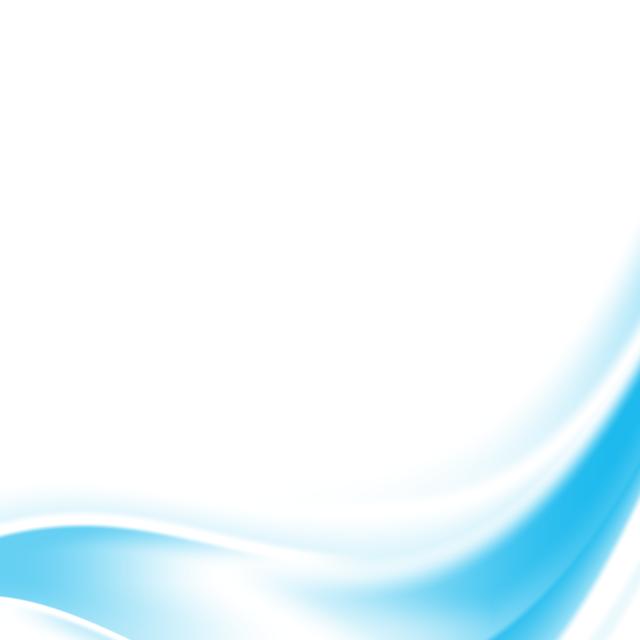
Reproduce this background procedurally as a three.js fragment shader.

```glsl
varying vec2 vUv;

const vec3 PAPER = vec3(1.0);
const vec3 DEEP_BLUE = vec3(0.12, 0.73, 0.93);
const float LEFT_STRENGTH = 0.68;
const float VEIL_STRENGTH = 0.15;
const float OUTER_STRENGTH = 0.32;
const float STREAK_STRENGTH = 0.09;
const float STREAK_SHIFT = 0.055;
const float LINE_WIDTH = 0.004;
const float SOFT_EDGE = 0.065;

// Cubic from point a to point b with end slopes, extended as straight lines.
float curve(float x, vec2 a, float slopeA, vec2 b, float slopeB) {
  float span = b.x - a.x;
  float t = clamp((x - a.x) / span, 0.0, 1.0);
  float s = 1.0 - t;
  float y = a.y * s * s * (1.0 + 2.0 * t) + b.y * t * t * (3.0 - 2.0 * t);
  y += span * t * s * (slopeA * s - slopeB * t);
  return y + slopeA * min(x - a.x, 0.0) + slopeB * max(x - b.x, 0.0);
}

float fall(float lo, float hi, float v) {
  return 1.0 - smoothstep(lo, hi, v);
}

float waveTop(float x) {
  vec2 crest = vec2(0.13, 0.1875);
  vec2 trough = vec2(0.56, 0.1224);
  if (x < crest.x) return curve(x, vec2(0.0, 0.1706), 0.26, crest, 0.0);
  if (x < trough.x) return curve(x, crest, 0.0, trough, 0.0);
  return curve(x, trough, 0.0, vec2(1.0, 0.46), 1.75);
}

float veilTop(float x) {
  vec2 dip = vec2(0.5, 0.203);
  if (x < dip.x) return curve(x, vec2(0.0, 0.245), 0.2, dip, 0.0);
  return curve(x, dip, 0.0, vec2(1.0, 0.466), 1.65);
}

float outerTop(float x) {
  return curve(x, vec2(0.45, 0.255), 0.1, vec2(1.0, 0.68), 2.2);
}

float foldLine(float x) {
  return curve(x, vec2(0.77, 0.0), 0.7, vec2(1.0, 0.275), 1.8);
}

float lowerEdge(float x) {
  return curve(x, vec2(0.88, 0.0), 1.4, vec2(1.0, 0.212), 2.1);
}

float cuspLine(float x) {
  return curve(x, vec2(0.345, 0.098), -1.2, vec2(0.48, 0.0), -0.6);
}

float leftBase(float x) {
  return curve(x, vec2(0.0, 0.066), -0.1, vec2(0.2, 0.0), -0.47);
}

// Pale bands above the wave, split by a white streak.
float veils(vec2 p, float top) {
  float streak = veilTop(p.x);
  float height = p.y - top;
  float inner = fall(0.0, 1.0, height / max(streak - top, 0.006));
  float whiteLine = smoothstep(LINE_WIDTH, 0.018, height);
  float softJoin = smoothstep(-0.03, 0.01, height);
  inner *= mix(whiteLine, softJoin, smoothstep(0.45, 0.6, p.x));
  inner *= VEIL_STRENGTH * (1.0 - 0.7 * smoothstep(0.8, 0.95, p.x));
  float v = (p.y - streak) / (outerTop(p.x) - streak);
  float outer = smoothstep(0.0, 0.25, v) * fall(0.25, 1.0, v);
  return inner + outer * OUTER_STRENGTH * pow(p.x, 5.0);
}

// Left ribbon with a crisp crest and a second sheet below it.
float leftRibbon(vec2 p, float top) {
  float depth = top - p.y;
  float above = p.y - leftBase(p.x);
  float reach = 0.12 * fall(0.0, 0.05, depth) + 0.1 * fall(0.0, 0.1, p.y);
  float ribbon = LEFT_STRENGTH * fall(0.02, 0.36, p.x - reach);
  ribbon *= mix(0.55, 1.0, smoothstep(0.0, 0.1, p.y));
  ribbon *= smoothstep(LINE_WIDTH, 0.014, depth);
  ribbon *= smoothstep(0.0, LINE_WIDTH, above);
  float sheet = 0.25 * smoothstep(0.0, 0.13, p.x);
  sheet *= smoothstep(LINE_WIDTH, 0.015, -above) * fall(0.01, 0.05, -above);
  return ribbon + sheet;
}

// Right sweep with a crease, fading towards the cusp.
float rightSweep(vec2 p, float top) {
  float fold = foldLine(p.x);
  float edge = lowerEdge(p.x);
  float body = smoothstep(0.28, 0.97, p.x);
  float floorTone = mix(0.4, 0.85, smoothstep(0.55, 0.95, p.x));
  body *= mix(floorTone, 1.0, smoothstep(0.0, 0.08, p.y - max(fold, 0.0)));
  float under = clamp((fold - p.y) / max(fold - edge, 0.01), 0.0, 1.0);
  float underside = mix(0.92, 0.35, under);
  float sweep = mix(underside, body, smoothstep(-0.005, 0.012, p.y - fold));
  sweep *= smoothstep(0.0, SOFT_EDGE, top - p.y);
  sweep *= smoothstep(0.0, 0.08, p.y - cuspLine(p.x));
  return sweep * smoothstep(-0.005, 0.025, p.y - edge);
}

void main() {
  vec2 p = vUv;
  float top = waveTop(p.x);
  float ink = veils(p, top) + leftRibbon(p, top) + rightSweep(p, top);
  // Faint streak beyond the lower right edge.
  float offset = abs(p.y - lowerEdge(p.x - STREAK_SHIFT));
  ink += STREAK_STRENGTH * fall(0.005, 0.035, offset) * step(0.8, p.x);
  gl_FragColor = vec4(mix(PAPER, DEEP_BLUE, clamp(ink, 0.0, 1.0)), 1.0);
}
```
